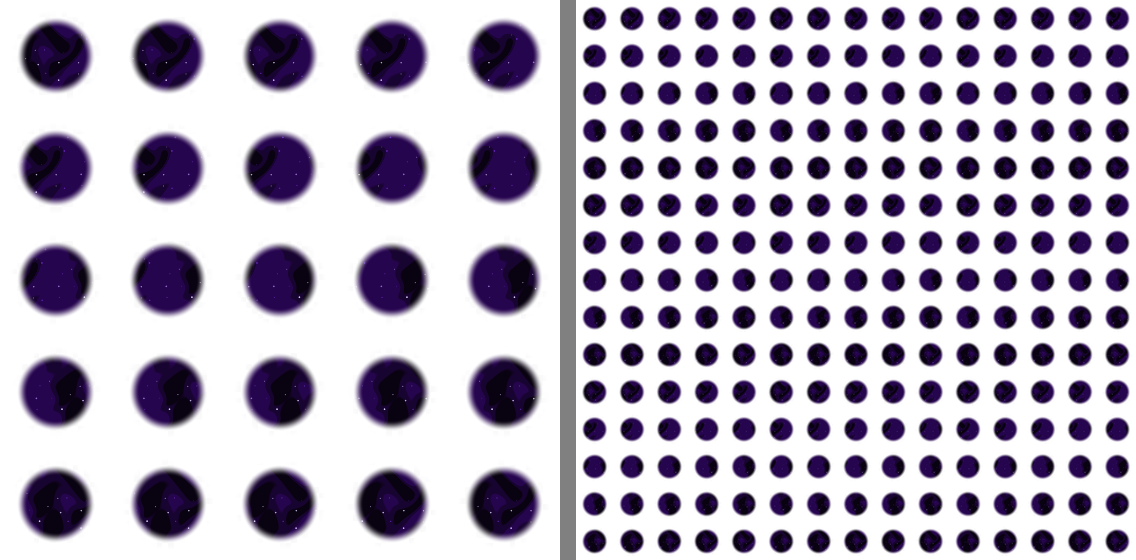
Left, the tile; right, the same tile 3 across and 3 down.
Give the GLSL for this pattern, as a WebGL 2 fragment shader.

```glsl
#version 300 es
precision highp float;
// Grid of soft-edged round windows onto a dark violet nebula with stars.
// Each window, read row by row from the top, shows the same wrapping sky
// scrolled one step further, so the last window leads back to the first.

#define REPEATS 5.0
#define RADIUS 0.303
#define BLUR 0.048
#define STAR_GRID 8.0
#define STAR_SHARE 0.42
#define STAR_SIZE 0.011
#define WARP 0.10
#define FRINGE 0.022

uniform vec2 u_resolution;
out vec4 fragColor;

const float TAU = 6.2831853;
const vec3 PAPER = vec3(1.0);
const vec3 VOID_BLACK = vec3(0.035, 0.008, 0.065);
const vec3 DUSK = vec3(0.095, 0.015, 0.19);
const vec3 VIOLET = vec3(0.15, 0.018, 0.31);
const vec3 STAR_LILAC = vec3(0.42, 0.16, 0.75);
const vec3 STAR_WHITE = vec3(0.88, 0.84, 1.0);

vec3 hash3(vec2 p) {
  vec3 q = fract(vec3(p.xyx) * vec3(0.1031, 0.1030, 0.0973));
  q += dot(q, q.yxz + 33.33);
  return fract((q.xxy + q.yzz) * q.zyx);
}

// Warped sines; whole frequencies make the sky wrap in x.
float nebula(vec2 p) {
  for (float i = 1.0; i < 4.0; i++) {
    p += WARP / i * sin(TAU * i * p.yx + vec2(1.3, 4.1) * i);
  }
  float broad = 0.5 * cos(TAU * (p.x - 0.8));
  float folds = 0.42 * sin(TAU * (2.0 * p.x + p.y) + 0.6);
  float wisps = 0.32 * sin(TAU * (3.0 * p.x - 2.0 * p.y) + 2.0);
  return broad + folds + wisps + 0.12;
}

// Flat tones with narrow soft borders.
vec3 skyColour(vec2 p) {
  float gas = nebula(p);
  vec3 colour = mix(VOID_BLACK, DUSK, smoothstep(-0.38, -0.26, gas));
  return mix(colour, VIOLET, smoothstep(0.06, 0.18, gas));
}

// One jittered star at most in each cell of a wrapping grid.
vec3 addStars(vec3 colour, vec2 p) {
  vec2 grid = p * STAR_GRID;
  vec2 id = mod(floor(grid), STAR_GRID);
  vec3 place = hash3(id + 3.7);
  vec3 kind = hash3(id + 41.2);
  float d = length(fract(grid) - 0.15 - 0.7 * place.xy) / STAR_GRID;
  float size = STAR_SIZE * mix(0.6, 1.15, kind.y);
  float glow = 1.0 - smoothstep(0.15 * size, size, d);
  float power = step(kind.x, STAR_SHARE) * mix(0.3, 1.0, kind.y * kind.y);
  vec3 tint = mix(STAR_LILAC, STAR_WHITE, smoothstep(0.45, 0.75, kind.z));
  return mix(colour, tint, glow * power);
}

// Pale blocky specks just outside the rim.
float fringe(vec2 uv, float r) {
  vec2 block = floor(uv * REPEATS * 20.0);
  float speck = smoothstep(0.6, 1.0, hash3(block + 9.0).x);
  float ring = smoothstep(0.32, 0.35, r) * (1.0 - smoothstep(0.36, 0.42, r));
  return FRINGE * speck * ring;
}

void main() {
  vec2 uv = gl_FragCoord.xy / u_resolution;
  vec2 id = floor(uv * REPEATS);
  vec2 cell = fract(uv * REPEATS);
  float r = length(cell - 0.5);

  // Scroll the sky by the window number.
  float window = id.x + REPEATS * (REPEATS - 1.0 - id.y);
  vec2 sky = vec2(fract(cell.x + window / (REPEATS * REPEATS)), cell.y);
  vec3 inside = addStars(skyColour(sky), sky);

  // Blurred disc on paper.
  float cover = 1.0 - smoothstep(RADIUS - BLUR, RADIUS + BLUR, r);
  vec3 colour = mix(PAPER - fringe(uv, r), inside, cover);
  fragColor = vec4(colour, 1.0);
}
```
